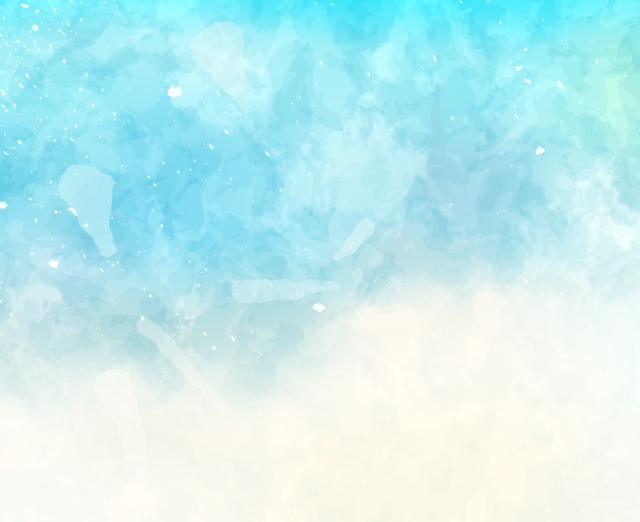
Give the GLSL for this background, as a Shadertoy shader.

```glsl
// Watercolour backdrop: cyan and slate washes fading into cream paper, with white spatter.

const float ASPECT = 1.225;      // composition width in canvas heights
const float WARP = .055;         // bleed of the washes
const float EDGE_WARP = .025;    // raggedness of cut edges
const float SKY_TONE = .055;     // pigment contrast in the sky
const float PAPER_TONE = .012;   // pigment contrast on the paper
const vec2 STREAK = vec2(.53, -.85);

const vec3 TOP_CYAN = vec3(.36, .94, 1.);
const vec3 DEEP_CYAN = vec3(.22, .92, 1.);
const vec3 HIGH_SKY = vec3(.61, .94, .97);
const vec3 MID_SKY = vec3(.61, .89, .94);
const vec3 LOW_SKY = vec3(.74, .88, .89);
const vec3 PAPER = vec3(.985, .985, .96);
const vec3 AZURE = vec3(.50, .86, .95);
const vec3 SLATE = vec3(.60, .82, .89);
const vec3 MIST = vec3(.78, .95, .97);
const vec3 PALE = vec3(.88, .97, .97);
const vec3 MINT = vec3(.66, .94, .87);
const vec3 SAND = vec3(.945, .94, .90);
const vec3 CREAM = vec3(.99, .97, .89);

// Large splats: centre and radius
const vec3 SPLATS[6] = vec3[6](
    vec3(.605, .411, .010), vec3(.105, .498, .008), vec3(.334, .825, .011),
    vec3(1.035, .713, .007), vec3(.005, .605, .008), vec3(.995, .873, .005));

vec2 hash2(vec2 p) {
    p = vec2(dot(p, vec2(127.1, 311.7)), dot(p, vec2(269.5, 183.3)));
    return fract(sin(p) * 43758.5);
}

float corner(vec2 cell, vec2 f, vec2 o) {
    return dot(hash2(cell + o) * 2. - 1., f - o);
}

float gradientNoise(vec2 p) {
    vec2 i = floor(p), f = fract(p), o = vec2(0, 1);
    vec2 u = f * f * f * (f * (f * 6. - 15.) + 10.);
    return mix(mix(corner(i, f, o.xx), corner(i, f, o.yx), u.x),
               mix(corner(i, f, o.xy), corner(i, f, o.yy), u.x), u.y);
}

float fbm(vec2 p) {
    float sum = 0., amp = .6;
    for (int i = 0; i < 5; i++) {
        sum += amp * gradientNoise(p);
        p = mat2(1.6, 1.2, -1.2, 1.6) * p + 7.3;
        amp *= .52;
    }
    return sum;
}

// Soft elliptical pool: centre in xy, radii in zw
void wash(inout vec3 col, vec2 p, vec4 pool, vec3 tint, float strength) {
    vec2 d = (p - pool.xy) / pool.zw;
    col = mix(col, tint, strength * exp(-dot(d, d)));
}

// Crisp tapered stroke between the ends in xy and zw
void stroke(inout vec3 col, vec2 p, vec4 ends, vec2 radii, vec3 tint, float strength) {
    vec2 ab = ends.zw - ends.xy, ap = p - ends.xy;
    float h = clamp(dot(ap, ab) / dot(ab, ab), 0., 1.);
    float d = length(ap - ab * h) - mix(radii.x, radii.y, h);
    col = mix(col, tint, strength * (1. - smoothstep(-.002, .002, d)));
}

// Elongated flecks; density is the share of filled cells
float flecks(vec2 p, float scale, float density, float pixel) {
    vec2 g = vec2(dot(p, vec2(-STREAK.y, STREAK.x)), dot(p, STREAK)) * scale;
    vec2 id = floor(g), rnd = hash2(id + scale), jitter = hash2(id + 31.7);
    vec2 d = fract(g) - .5 - (jitter - .5) * .4;
    float radius = mix(.04, .13, rnd.y * rnd.y), soft = pixel * scale * .8;
    d.y *= mix(.45, 1., jitter.x);
    return step(rnd.x, density) * (1. - smoothstep(radius - soft, radius + soft, length(d)));
}

void mainImage(out vec4 fragColor, in vec2 fragCoord) {
    vec2 p = fragCoord / iResolution.xy * vec2(ASPECT, 1);
    float pixel = 1. / iResolution.y;
    vec2 bleed = vec2(fbm(p * 5. + 3.1), fbm(p * 5. + 19.4));
    vec2 q = p + WARP * bleed;
    vec2 e = p + EDGE_WARP * vec2(fbm(p * 13.), fbm(p * 13. + 41.));

    // Sky gradient and its shore on the paper
    vec3 col = mix(LOW_SKY, MID_SKY, smoothstep(.38, .58, q.y));
    col = mix(col, HIGH_SKY, smoothstep(.58, .88, q.y));
    col = mix(col, TOP_CYAN, smoothstep(.89, 1.02, q.y));
    float shore = .29 + .17 * smoothstep(.45, .85, q.x);
    float sky = smoothstep(shore - .11, shore + .13, q.y);
    col = mix(PAPER, col, sky);

    // Pools of colour
    wash(col, q, vec4(.75, 1.01, .30, .06), DEEP_CYAN, .8);
    wash(col, q, vec4(.20, .93, .20, .09), MIST, .5);
    wash(col, q, vec4(.43, .88, .14, .11), MIST, .7);
    wash(col, q, vec4(.36, .61, .22, .18), AZURE, .9);
    wash(col, q, vec4(.02, .65, .10, .12), AZURE, .5);
    wash(col, q, vec4(.10, .49, .14, .10), vec3(.77, .90, .95), .6);
    wash(col, q, vec4(.67, .70, .16, .16), MIST, .8);
    wash(col, q, vec4(.90, .63, .14, .12), SLATE, .85);
    wash(col, q, vec4(.76, .51, .14, .06), vec3(.68, .84, .87), .7);
    wash(col, q, vec4(1.22, .81, .13, .15), MINT, .85);
    wash(col, q, vec4(1.17, .58, .16, .14), PALE, .85);
    wash(col, q, vec4(.32, .36, .22, .07), vec3(.75, .87, .86), .5);
    wash(col, q, vec4(.78, .38, .20, .06), SAND, .5);
    wash(col, q, vec4(.30, .18, .18, .08), SAND, .6);
    wash(col, q, vec4(1.22, .30, .12, .20), vec3(.94, .99, .98), .8);
    wash(col, q, vec4(.80, .06, .35, .20), CREAM, .8);

    // Overlapping pigment layers with ragged rims
    for (float k = 0.; k < 6.; k++) {
        float n = fbm(p * (3. + 1.7 * k) + .6 * bleed + 13.7 * k) + .05 * (k - 2.5);
        float w = fwidth(n) + .004;
        col += (smoothstep(-w, w, n) - .5) * mix(PAPER_TONE, SKY_TONE, sky) * vec3(.9, .4, .25);
    }

    // Drips, wedges and shards
    stroke(col, e, vec4(.165, .635, .205, .525), vec2(.050, .014), MIST, .65);
    stroke(col, e, vec4(.42, .91, .472, .787), vec2(.050, .005), PALE, .45);
    stroke(col, e, vec4(.725, .67, .665, .56), vec2(.070, .035), MIST, .5);
    stroke(col, e, vec4(.70, .56, .645, .506), vec2(.018, .006), PALE, .6);
    stroke(col, e, vec4(.46, .44, .637, .456), vec2(.022, .008), PALE, .4);
    stroke(col, e, vec4(.836, .84, .836, .63), vec2(.004, .025), SLATE, .4);
    stroke(col, e, vec4(.22, .26, .28, .07), vec2(.035, .008), PAPER, .6);
    stroke(col, e, vec4(.28, .38, .46, .18), vec2(.016, .006), PAPER, .4);

    // Fine spatter, thickest at the upper left
    float density = .03, white = 0.;
    vec2 dense = (p - vec2(0, .95)) / vec2(.14, .20);
    vec2 band = (p - vec2(.24, .58)) / vec2(.18, .34);
    density += .65 * exp(-dot(dense, dense)) + .09 * exp(-dot(band, band));
    for (float k = 0.; k < 3.; k++)
        white = max(white, flecks(e, 24. + 17. * k, density, pixel));
    white *= .8 * smoothstep(.15, .35, p.y);

    // Large lumpy splats
    float lumps = .006 * gradientNoise(p * 130.);
    for (int i = 0; i < 6; i++) {
        float d = length((e - SPLATS[i].xy) * vec2(.85, 1.1)) - SPLATS[i].z + lumps;
        white = max(white, .9 * (1. - smoothstep(-pixel, pixel, d)));
    }
    fragColor = vec4(clamp(mix(col, vec3(1), white), 0., 1.), 1);
}
```
